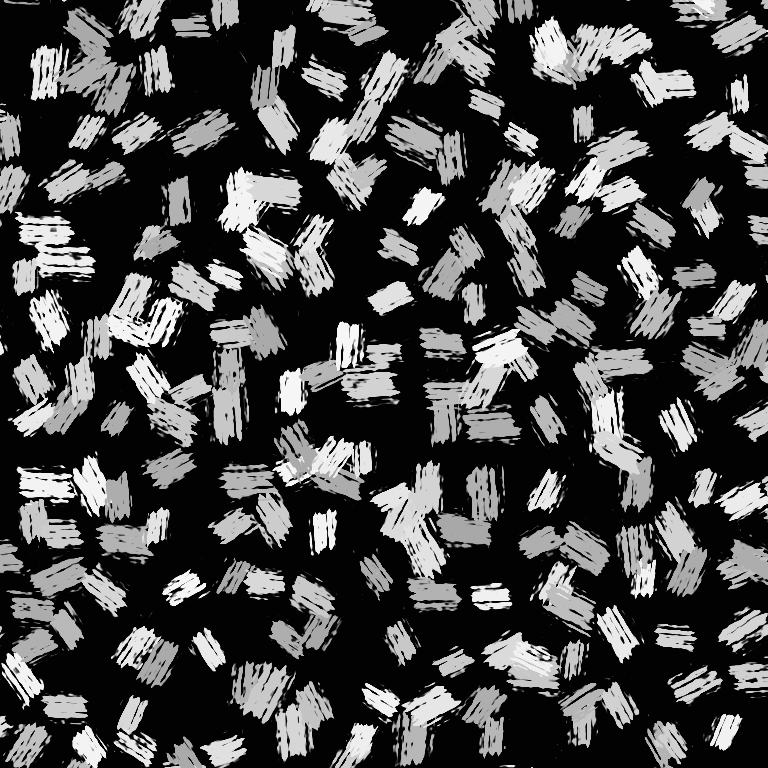
A WebGL 1 fragment shader for this pattern:

```glsl
precision highp float;
uniform vec2 u_resolution;

#define CELLS 15.0
#define PRESENCE 0.95
#define JITTER 0.9
#define HALF_LENGTH_MIN 0.024
#define HALF_LENGTH_MAX 0.038
#define WIDTH_RATIO 0.60
#define SKEW 0.22
#define BRISTLE_FREQ vec2(38.0, 270.0)
#define GRAIN_FREQ vec2(190.0, 340.0)
#define INK_SOFTNESS 0.09
#define SHADE_DARK 0.66
#define SHADE_LIGHT 0.97

const vec3 BACKGROUND = vec3(0.008);
const float PI = 3.14159265;

float hash(vec2 p) {
  return fract(sin(dot(p, vec2(127.1, 311.7))) * 43758.5453);
}

float valueNoise(vec2 p) {
  vec2 cell = floor(p);
  vec2 f = fract(p);
  f = f * f * (3.0 - 2.0 * f);
  float low = mix(hash(cell), hash(cell + vec2(1.0, 0.0)), f.x);
  float high = mix(hash(cell + vec2(0.0, 1.0)), hash(cell + vec2(1.0, 1.0)), f.x);
  return mix(low, high, f.y);
}

// Narrow groove between bristles, 1 on its centre line
float groove(float across, float centre, float halfWidth) {
  return 1.0 - smoothstep(0.0, halfWidth, abs(across - centre));
}

// Opacity of a dry brush dab lying along x
float dab(vec2 p, float halfLength, float seed) {
  float halfWidth = halfLength * WIDTH_RATIO;
  p.x += p.y * SKEW;
  float across = abs(p.y) / halfWidth;

  // Each bristle ends at its own length
  float endNoise = valueNoise(vec2(p.y * BRISTLE_FREQ.y, seed + 9.0 * step(0.0, p.x)));
  float along = abs(p.x) / (halfLength * (0.74 + 0.42 * endNoise));

  // Long bristle streaks with fine dry grain
  float bristle = valueNoise(p * BRISTLE_FREQ + seed);
  float grain = valueNoise(p * GRAIN_FREQ + seed * 1.7);
  float ink = 0.62 * bristle + 0.38 * grain;

  // Solid core, broken sides and ragged ends
  float dryness = mix(0.20, 0.66, smoothstep(0.55, 1.15, across));
  dryness += 0.5 * smoothstep(1.15, 1.55, across);
  dryness += 0.75 * smoothstep(0.82, 1.12, along);
  dryness += 0.24 * groove(across, 0.36, 0.13);
  dryness += 0.22 * groove(across, 0.80, 0.14);
  return smoothstep(-INK_SOFTNESS, INK_SOFTNESS, ink - dryness);
}

void main() {
  vec2 uv = gl_FragCoord.xy / u_resolution.y;
  vec2 home = floor(uv * CELLS);
  vec3 color = BACKGROUND;

  // Layer the dabs of the surrounding cells
  for (int j = -1; j <= 1; j++) {
    for (int i = -1; i <= 1; i++) {
      vec2 cell = home + vec2(float(i), float(j));
      if (hash(cell + 3.3) > PRESENCE) continue;

      vec2 offset = vec2(hash(cell + 17.1), hash(cell + 41.7)) - 0.5;
      vec2 p = uv - (cell + 0.5 + offset * JITTER) / CELLS;

      // Six main directions, each slightly varied
      float turn = floor(hash(cell + 71.9) * 6.0) + 0.5 * (hash(cell + 83.2) - 0.5);
      float angle = turn * PI / 6.0;
      float c = cos(angle);
      float s = sin(angle);
      p = vec2(c * p.x + s * p.y, c * p.y - s * p.x);

      float halfLength = mix(HALF_LENGTH_MIN, HALF_LENGTH_MAX, hash(cell + 29.4));
      float shade = mix(SHADE_DARK, SHADE_LIGHT, hash(cell + 57.6));
      float seed = floor(hash(cell + 95.8) * 200.0) + 0.37;
      color = mix(color, vec3(shade), dab(p, halfLength, seed));
    }
  }

  gl_FragColor = vec4(color, 1.0);
}
```
